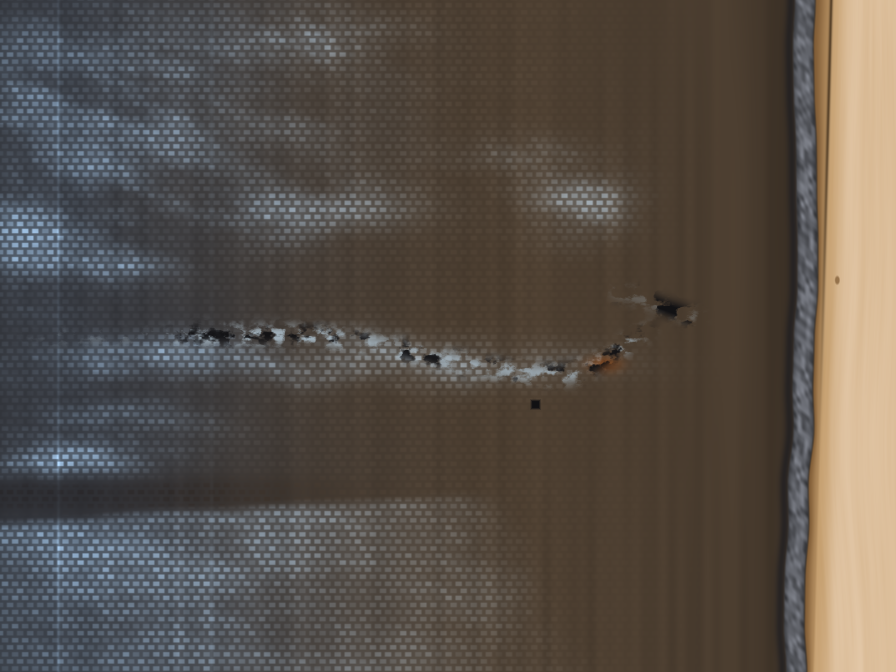
A WebGL 2 fragment shader for this texture:

```glsl
#version 300 es
precision highp float;
uniform vec2 u_resolution;
out vec4 fragColor;

const vec3 SHADOW_BLUE = vec3(0.205, 0.215, 0.24);
const vec3 CLOTH_BROWN = vec3(0.30, 0.245, 0.19);
const vec3 SHEEN_COLOR = vec3(0.27, 0.35, 0.42);
const vec3 FRAY_LIGHT = vec3(0.62, 0.68, 0.72);
const vec3 HOLE_DARK = vec3(0.065, 0.065, 0.075);
const vec3 RUST = vec3(0.52, 0.27, 0.10);
const vec3 HEM_GREY = vec3(0.43, 0.44, 0.47);
const vec3 WOOD_PALE = vec3(0.88, 0.77, 0.64);
const vec3 WOOD_TAN = vec3(0.77, 0.62, 0.43);
const vec3 WOOD_SHADE = vec3(0.50, 0.36, 0.21);
const vec2 WEAVE_CELL = vec2(0.0150, 0.0105);
const float WEAVE_DEPTH = 0.45;

// Soft highlights on the cloth: center, then radii
const int SHEEN_COUNT = 11;
const vec4 SHEENS[SHEEN_COUNT] = vec4[](
  vec4(0.10, 0.83, 0.36, 0.15), vec4(0.46, 0.94, 0.11, 0.035),
  vec4(0.87, 0.705, 0.075, 0.045), vec4(0.05, 0.65, 0.09, 0.08),
  vec4(0.47, 0.69, 0.16, 0.035), vec4(0.77, 0.78, 0.10, 0.025),
  vec4(0.09, 0.312, 0.14, 0.024), vec4(0.24, 0.465, 0.34, 0.032),
  vec4(0.66, 0.46, 0.20, 0.03), vec4(0.16, 0.37, 0.15, 0.03),
  vec4(0.18, 0.61, 0.08, 0.025));
const float SHEEN_GAIN[SHEEN_COUNT] = float[](
  0.38, 0.48, 0.42, 0.45, 0.32, 0.28, 0.65, 0.42, 0.32, 0.28, 0.3);

float hash(vec2 p) {
  return fract(sin(dot(p, vec2(127.1, 311.7))) * 43758.5453);
}

float noise(vec2 p) {
  vec2 i = floor(p), f = fract(p);
  f = f * f * (3.0 - 2.0 * f);
  return mix(mix(hash(i), hash(i + vec2(1, 0)), f.x),
             mix(hash(i + vec2(0, 1)), hash(i + vec2(1, 1)), f.x), f.y);
}

float fbm(vec2 p) {
  float sum = 0.0, gain = 0.5;
  for (int i = 0; i < 4; i++) {
    sum += gain * noise(p);
    p = p * 2.03 + 17.3;
    gain *= 0.5;
  }
  return sum / 0.9375;
}

float segmentDistance(vec2 p, vec2 a, vec2 b) {
  vec2 d = b - a;
  return length(p - a - d * clamp(dot(p - a, d) / dot(d, d), 0.0, 1.0));
}

float window(float lo, float hi, float soft, float x) {
  return smoothstep(lo - soft, lo + soft, x) * (1.0 - smoothstep(hi - soft, hi + soft, x));
}

float sheenAmount(vec2 p) {
  vec2 q = p + 0.04 * (vec2(fbm(p * 9.0), fbm(p * 9.0 + 40.0)) - 0.5);
  float streaks = smoothstep(0.22, 0.78, fbm(p * vec2(7.0, 19.0) + vec2(0, p.x * 4.0)));
  float sum = 0.0;
  for (int i = 0; i < SHEEN_COUNT; i++) {
    vec2 d = (q - SHEENS[i].xy) / SHEENS[i].zw;
    sum += SHEEN_GAIN[i] * exp(-dot(d, d));
  }
  sum *= 0.35 + 1.25 * streaks;
  // Raised lower fold with a crisp upper rim
  float rim = 0.228 + 0.055 * p.x + 0.008 * (noise(vec2(p.x * 9.0, 2.0)) - 0.5);
  float reach = 0.82 - 0.55 * p.y + 0.12 * (fbm(p * 8.0) - 0.5);
  float fold = (1.0 - smoothstep(rim - 0.018, rim + 0.004, p.y))
             * (1.0 - smoothstep(reach - 0.17, reach + 0.09, p.x));
  float falloff = mix(0.42, 0.72, smoothstep(0.06, rim, p.y)) * mix(1.0, 0.65, p.x / 0.8);
  float shade = window(0.24, 0.29, 0.02, p.y) * (1.0 - smoothstep(0.25, 0.65, p.x));
  return sum * (1.0 - 0.6 * shade) + fold * falloff * (0.55 + 0.6 * streaks) - 0.10 * shade;
}

vec3 clothColor(vec2 p) {
  vec3 color = mix(SHADOW_BLUE, CLOTH_BROWN, smoothstep(0.05, 0.75, p.x + 0.15 * (fbm(p * 4.0) - 0.5)));
  // Staggered woven tapes
  vec2 cell = p / WEAVE_CELL;
  cell.x += 0.5 * mod(floor(cell.y), 2.0);
  vec2 f = abs(fract(cell) - 0.5);
  float tape = (1.0 - smoothstep(0.20, 0.44, f.x)) * (1.0 - smoothstep(0.18, 0.46, f.y));
  float glint = tape * (0.6 + 0.8 * hash(floor(cell)));
  float sheen = sheenAmount(p);
  color += SHEEN_COLOR * sheen * (1.0 + WEAVE_DEPTH * (glint - 0.4) * 2.0);
  color *= 0.97 + 0.07 * glint * (1.0 - smoothstep(0.6, 1.1, p.x));
  // Vertical creases
  color *= 0.94 + 0.12 * noise(vec2(p.x * 75.0, p.y * 1.5));
  float crease = exp(-pow((p.x - 0.087) / 0.0025, 2.0)) + 0.5 * exp(-pow((p.x - 0.315) / 0.003, 2.0));
  color += SHEEN_COLOR * crease * (0.08 + 0.45 * max(sheen, 0.0));
  return color * (1.0 - 0.16 * smoothstep(1.08, 1.17, p.x));
}

vec3 addTear(vec3 color, vec2 p) {
  float path = 0.502 - 0.058 * smoothstep(0.43, 0.82, p.x) + 0.07 * smoothstep(0.84, 1.0, p.x);
  float flap = segmentDistance(p, vec2(0.92, 0.567), vec2(1.035, 0.527));
  float along = window(0.26, 0.96, 0.03, p.x);
  float spread = exp(-pow((p.y - path) / 0.015, 2.0)) * along;
  float flapSpread = exp(-pow(flap / 0.013, 2.0));
  float trail = exp(-pow((p.y - 0.498) / 0.012, 2.0)) * window(0.06, 0.5, 0.06, p.x);
  float fray = smoothstep(0.48, 0.72, fbm(p * vec2(65.0, 85.0)));
  float gaps = smoothstep(0.56, 0.70, fbm(p * vec2(48.0, 62.0) + 31.0));
  color = mix(color, FRAY_LIGHT, fray * min(0.85 * spread + 0.3 * trail + 0.28 * flapSpread, 1.0));
  float rust = exp(-dot((p - vec2(0.90, 0.458)) / vec2(0.025, 0.012), (p - vec2(0.90, 0.458)) / vec2(0.025, 0.012)));
  color = mix(color, RUST, 0.75 * rust);
  color = mix(color, HOLE_DARK, gaps * min(0.95 * spread + 1.1 * flapSpread, 1.0));
  vec2 hole = abs(p - vec2(0.797, 0.398));
  return mix(color, HOLE_DARK, 1.0 - smoothstep(0.004, 0.009, max(hole.x, hole.y)));
}

vec3 woodColor(vec2 p, float edge) {
  float grain = fbm(vec2(p.x * 85.0 + 2.0 * noise(p * vec2(8.0, 3.0)), p.y * 2.5));
  vec3 color = mix(WOOD_TAN, WOOD_PALE, smoothstep(0.0, 0.035, p.x - edge) * 0.75 + 0.5 * (grain - 0.25));
  float knot = length((p - vec2(1.246, 0.583)) / vec2(0.004, 0.007));
  return mix(color, WOOD_SHADE, 0.75 * (1.0 - smoothstep(0.5, 1.2, knot)));
}

void main() {
  vec2 p = gl_FragCoord.xy / u_resolution.y;
  p.x *= (4.0 / 3.0) * u_resolution.y / u_resolution.x;
  float aa = 1.5 / u_resolution.y;
  float wobble = 0.006 * (noise(vec2(p.y * 14.0, 5.0)) - 0.5);
  float hemMid = 1.183 + 0.016 * smoothstep(0.0, 0.6, p.y) - 0.003 * smoothstep(0.7, 1.0, p.y) + wobble;
  float woodEdge = 1.211 + 0.026 * p.y;

  vec3 color = addTear(clothColor(p), p);
  // Board and the shaded strip behind the hem
  vec3 strip = mix(WOOD_SHADE, WOOD_TAN, 0.7 * smoothstep(hemMid + 0.015, woodEdge, p.x));
  vec3 board = mix(strip, woodColor(p, woodEdge), smoothstep(woodEdge - aa, woodEdge + aa, p.x));
  float crack = exp(-pow((p.x - woodEdge) / 0.0025, 2.0)) * smoothstep(0.25, 0.9, p.y);
  board = mix(board, WOOD_SHADE * 0.5, 0.8 * crack);
  color = mix(color, board, smoothstep(hemMid + 0.016 - aa, hemMid + 0.016 + aa, p.x));
  // Rolled hem with a dark inner groove
  float across = p.x - hemMid;
  color = mix(color, HOLE_DARK * 1.7, 0.7 * exp(-pow((across + 0.021) / 0.007, 2.0)));
  float thread = noise(vec2(across * 160.0, p.y * 110.0 + across * 90.0));
  vec3 hem = HEM_GREY * (0.65 + 0.5 * thread) * (1.0 - 0.35 * smoothstep(0.006, 0.016, abs(across)));
  color = mix(color, hem, 1.0 - smoothstep(0.015 - aa, 0.015 + aa, abs(across)));
  fragColor = vec4(clamp(color, 0.0, 1.0), 1.0);
}
```
